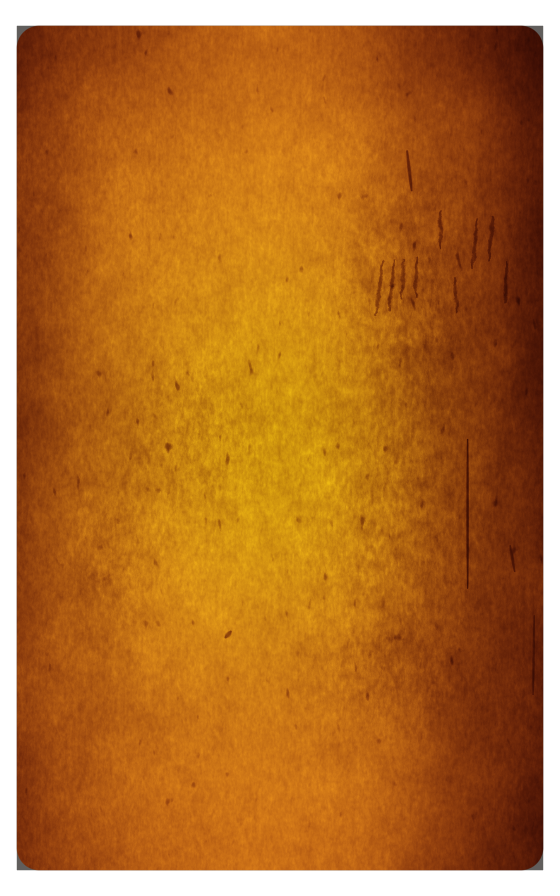
Reproduce this texture procedurally as a WebGL 1 fragment shader.

```glsl
precision highp float;
// A worn amber leather card with rounded corners on a white ground.
// A warm glow and an uneven vignette give the colour; layered gradient
// noise adds stains, fibres and specks, and thin segments add scratches.
uniform vec2 u_resolution;

vec2 hash2(vec2 p) {
  p = vec2(dot(p, vec2(127.1, 311.7)), dot(p, vec2(269.5, 183.3)));
  return fract(sin(p) * 43758.55);
}

float gradientNoise(vec2 p) {
  vec2 i = floor(p), f = fract(p);
  vec2 u = f * f * f * (f * (f * 6.0 - 15.0) + 10.0);
  float a = dot(hash2(i) * 2.0 - 1.0, f);
  float b = dot(hash2(i + vec2(1, 0)) * 2.0 - 1.0, f - vec2(1, 0));
  float c = dot(hash2(i + vec2(0, 1)) * 2.0 - 1.0, f - vec2(0, 1));
  float d = dot(hash2(i + vec2(1, 1)) * 2.0 - 1.0, f - vec2(1, 1));
  return mix(mix(a, b, u.x), mix(c, d, u.x), u.y);
}

float fbm(vec2 p) {
  float sum = 0.0, amp = 1.0;
  for (int i = 0; i < 5; i++) {
    sum += amp * gradientNoise(p);
    p = p * 2.03 + vec2(17.3, 9.1);
    amp *= 0.6;
  }
  return sum;
}

float blob(vec2 p, vec2 centre, vec2 size) {
  vec2 q = (p - centre) / size;
  return exp(-dot(q, q));
}

float boxDistance(vec2 p, vec2 halfSize, float radius) {
  vec2 q = abs(p) - halfSize + radius;
  return length(max(q, 0.0)) + min(max(q.x, q.y), 0.0) - radius;
}

// Tapered stroke, 1 on the line and 0 away from it
float scratch(vec2 p, vec2 a, vec2 b, float width) {
  vec2 ab = b - a;
  float t = clamp(dot(p - a, ab) / dot(ab, ab), 0.0, 1.0);
  float w = width * (0.4 + 2.4 * t * (1.0 - t));
  return 1.0 - smoothstep(w * 0.3, w + 0.0015, length(p - a - ab * t));
}

vec3 leather(vec2 p) {
  // Orange base with a yellow glow at the middle
  vec3 col = vec3(0.80, 0.43, 0.09);
  col = mix(col, vec3(0.83, 0.54, 0.09), blob(p, vec2(0.46, 0.82), vec2(0.45, 0.56)));
  col = mix(col, vec3(0.85, 0.65, 0.05), 0.8 * blob(p, vec2(0.50, 0.80), vec2(0.23, 0.28)));

  // Vignette, heavier on the right side and in the upper corners
  float broad = fbm(p * vec2(5.0, 4.0));
  float side = abs(p.x - 0.48) / 0.48;
  float shade = 0.50 * pow(side, 2.8);
  shade += 0.15 * smoothstep(0.57, 0.85, p.x);
  shade += 0.30 * smoothstep(1.28, 1.57, p.y) * (0.3 + side);
  shade += 0.20 * smoothstep(0.38, 0.03, p.y) * side;
  shade += 0.26 * blob(p, vec2(0.98, 1.12), vec2(0.13, 0.30));
  shade += 0.16 * blob(p, vec2(0.06, 0.88), vec2(0.09, 0.19));
  shade += 0.10 * blob(p, vec2(0.84, 0.38), vec2(0.15, 0.12));
  shade += 0.14 * broad * (0.4 + side);

  // Stains gathered in worn areas
  float worn = blob(p, vec2(0.35, 0.81), vec2(0.13, 0.14))
    + blob(p, vec2(0.72, 0.70), vec2(0.15, 0.30))
    + blob(p, vec2(0.73, 1.10), vec2(0.12, 0.15))
    + 0.7 * blob(p, vec2(0.20, 0.60), vec2(0.08, 0.13))
    + 0.6 * blob(p, vec2(0.69, 0.40), vec2(0.13, 0.09));
  float mottle = fbm(p * vec2(24.0, 17.0) + 4.0);
  shade += worn * (0.06 + 0.16 * max(mottle + 0.15, 0.0));
  shade += 0.07 * mottle;

  // Fine upright fibres and small dark specks
  float fibre = fbm(p * vec2(115.0, 55.0) + 31.0);
  float grain = gradientNoise(p * vec2(230.0, 150.0));
  float speck = smoothstep(0.38, 0.72, gradientNoise(p * vec2(75.0, 38.0) + 7.0)
    + 0.25 * mottle + 0.12 * worn);
  shade += 0.13 * fibre * (0.7 + 0.5 * worn + 0.4 * side) + 0.06 * grain;
  shade += 0.35 * speck;

  // A bundle of slanted marks, then one long upright cut and lone nicks
  float marks = 0.0;
  for (int i = 0; i < 9; i++) {
    vec2 h = hash2(vec2(float(i), 3.7));
    vec2 a = vec2(0.67 + 0.024 * float(i), 1.01 + 0.15 * h.x);
    if (i > 3) a.x += 0.005 * float(i);
    vec2 b = a + vec2(0.026 * (h.y - 0.4), 0.04 + 0.06 * h.y);
    marks += 0.6 * scratch(p + 0.006 * vec2(fbm(p * 30.0), 0.0), a, b, 0.0035);
  }
  marks += scratch(p, vec2(0.835, 0.55), vec2(0.835, 0.815), 0.0020);
  marks += 0.8 * scratch(p, vec2(0.735, 1.26), vec2(0.727, 1.33), 0.0030);
  marks += 0.6 * scratch(p, vec2(0.919, 0.58), vec2(0.911, 0.625), 0.0025);
  marks += 0.5 * scratch(p, vec2(0.952, 0.36), vec2(0.954, 0.50), 0.0020);
  marks += 0.8 * scratch(p, vec2(0.403, 0.462), vec2(0.412, 0.472), 0.0045);
  shade += 0.55 * min(marks, 1.2);

  // Darker leather turns redder
  vec3 depth = vec3(0.85, 1.45, 1.25) * max(shade, -0.12);
  return col * exp(-depth * (1.0 + 0.35 * max(shade, 0.0)));
}

void main() {
  vec2 p = gl_FragCoord.xy / u_resolution * vec2(1.0, 1.6);
  float soft = 0.75 / u_resolution.x;
  vec2 q = p - vec2(0.5, 0.8);
  float backing = boxDistance(q, vec2(0.470, 0.754), 0.001);
  float card = boxDistance(q, vec2(0.470, 0.754), 0.040);
  vec3 col = mix(vec3(0.38, 0.37, 0.36), vec3(1.0), smoothstep(-soft, soft, backing));
  col = mix(leather(p), col, smoothstep(-soft, soft, card));
  gl_FragColor = vec4(col, 1.0);
}
```
